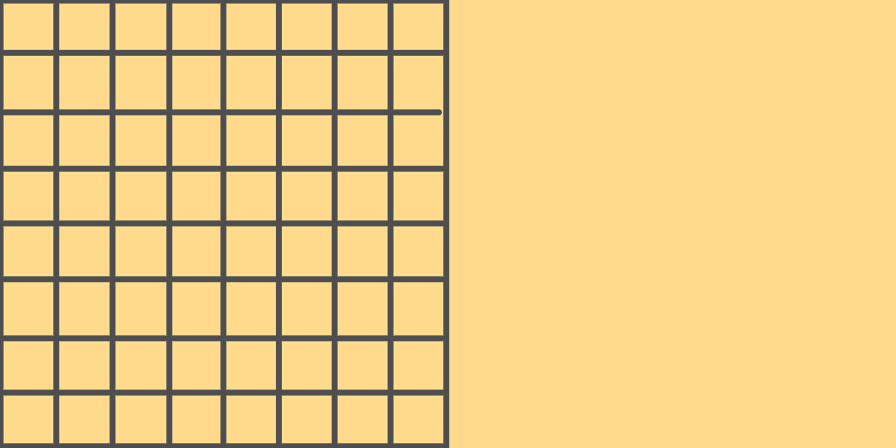
Give the GLSL for this background, as a Shadertoy shader.

```glsl
// Draws a hand-spaced eight by eight charcoal grid on the left half of a plain sand-yellow field.

const vec3 SAND = vec3(1.0, 0.855, 0.553);
const vec3 PALE_RIM = vec3(1.0, 0.905, 0.58);
const vec3 CHARCOAL = vec3(0.305, 0.305, 0.312);

const int LINES = 9;
const float MARGIN = 0.0013;       // centre of the outermost lines
const float PITCH = 0.12435;       // mean spacing, in canvas heights
const float HALF_WIDTH = 0.00664;
const float GRID_END = 0.9955;
const float SHORT_END = 0.9798;    // end of the one row that stops early
const int SHORT_ROW = 2;

// Small departures from even spacing, left to right and top to bottom
const float COLUMN_DRIFT[LINES] = float[LINES](
    0.0, 0.0, 0.0012, 0.0036, 0.0, -0.0005, -0.0005, 0.0, 0.0);
const float ROW_DRIFT[LINES] = float[LINES](
    0.0, -0.0077, 0.0008, 0.0023, 0.0, 0.0003, 0.0078, 0.0046, 0.0);

float lineCentre(int index, float drift) {
    return MARGIN + PITCH * float(index) + drift;
}

// Signed distance to a horizontal bar with a round right end
float barDistance(vec2 p, float y, float endX, float halfWidth) {
    return length(vec2(max(p.x - endX, 0.0), p.y - y)) - halfWidth;
}

// Signed distance to the whole grid; p has its origin at the top left
float gridDistance(vec2 p, float halfWidth) {
    float d = 1e3;
    for (int i = 0; i < LINES; i++) {
        float columnX = lineCentre(i, COLUMN_DRIFT[i]);
        float rowY = lineCentre(i, ROW_DRIFT[i]);
        float rowEnd = i == SHORT_ROW ? SHORT_END : GRID_END - halfWidth;
        d = min(d, abs(p.x - columnX) - halfWidth);
        d = min(d, barDistance(p, rowY, rowEnd, halfWidth));
    }
    return d;
}

void mainImage(out vec4 fragColor, in vec2 fragCoord) {
    vec2 p = fragCoord / iResolution.y;
    p.y = 1.0 - p.y;
    float pixel = 1.0 / iResolution.y;
    float d = gridDistance(p, HALF_WIDTH);

    // Faint light rim beside the lines
    float rim = 1.0 - smoothstep(0.002, 0.006, d);
    vec3 colour = mix(SAND, PALE_RIM, 0.4 * rim);

    // Antialiased lines
    float coverage = clamp(0.5 - d / pixel, 0.0, 1.0);
    colour = mix(colour, CHARCOAL, coverage);
    fragColor = vec4(colour, 1.0);
}
```
